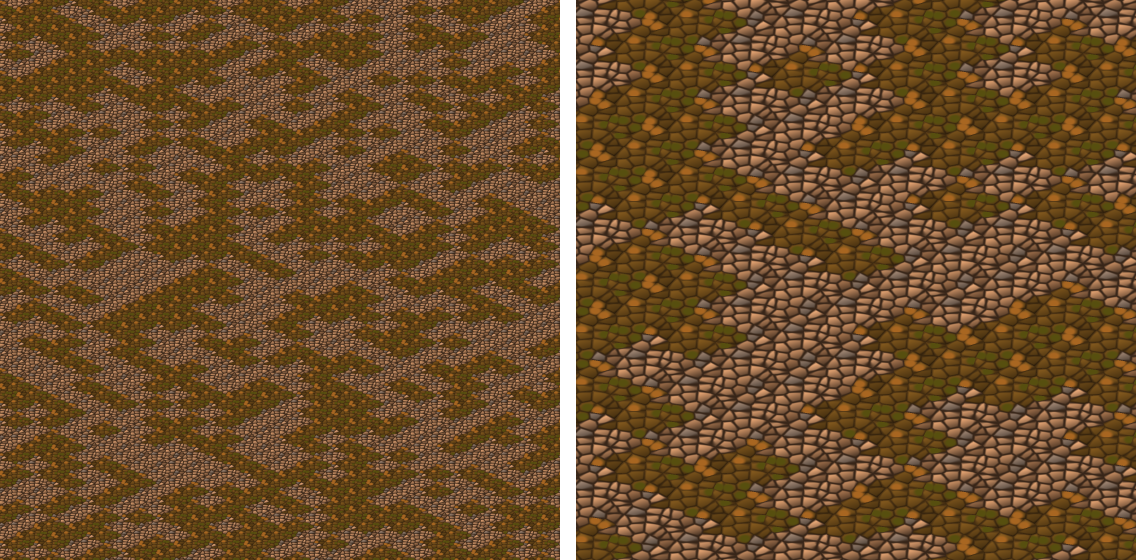
Left: the whole. Right: its middle third, enlarged.
This pattern is drawn by a Shadertoy shader. Its source:

```glsl
// Isometric ground of random diamond tiles: speckled mossy soil and pale pebbles.

const vec2 TILES = vec2(16.0, 32.0);   // diamonds across and down the canvas
const vec2 GRAINS = vec2(8.0, 6.0);    // grains per diamond, both even
const float SOIL_SHARE = 0.52;         // fraction of tiles that are soil
const float JITTER = 0.95;             // scatter of grain centres
const float FRAY = 0.22;               // raggedness of tile edges, in tiles
const int SAMPLES = 3;                 // antialiasing samples per axis

const vec3 SOIL = vec3(0.420, 0.285, 0.095);
const vec3 SOIL_DARK = vec3(0.255, 0.170, 0.065);
const vec3 MOSS = vec3(0.340, 0.310, 0.060);
const vec3 RUST = vec3(0.660, 0.400, 0.130);
const vec3 STONE_DARK = vec3(0.480, 0.335, 0.225);
const vec3 STONE_LIGHT = vec3(0.760, 0.550, 0.390);
const vec3 STONE_GREY = vec3(0.460, 0.385, 0.330);
const vec3 CREVICE = vec3(0.215, 0.145, 0.095);
const vec2 LIGHT = vec2(-0.4, 0.9);    // direction towards the light

float hash(vec2 p) {
    vec3 q = fract(vec3(p.xyx + 71.0) * vec3(0.1031, 0.1030, 0.0973));
    q += dot(q, q.yzx + 33.33);
    return fract((q.x + q.y) * q.z);
}

// Wraps a grain index so that every diamond holds the same grains
vec2 wrapGrain(vec2 id) {
    vec2 halfTile = GRAINS * 0.5;
    float band = floor(id.y / halfTile.y);
    id -= band * halfTile;
    return vec2(mod(id.x, GRAINS.x), id.y);
}

// Terrain of the diamond that contains a point, in tile units
bool isSoil(vec2 p) {
    vec2 diamond = floor(vec2(p.x + p.y, p.x - p.y));
    return hash(diamond) < SOIL_SHARE;
}

vec3 soilColor(float pick, float nearest, float lit, float rim) {
    vec3 base = mix(SOIL_DARK, SOIL, smoothstep(0.0, 0.32, rim));
    base *= (1.0 + 0.35 * lit) * mix(0.82, 1.14, fract(pick * 7.0));
    float speck = smoothstep(0.62, 0.25, nearest);
    if (pick < 0.19) return mix(base, RUST, speck);
    if (pick < 0.46) return mix(base, MOSS, speck);
    return base;
}

vec3 stoneColor(float pick, float lit, float rim) {
    vec3 stone = mix(STONE_DARK, STONE_LIGHT, fract(pick * 7.0));
    if (pick < 0.12) stone = STONE_GREY;
    stone *= 1.0 + 0.65 * lit;
    return mix(CREVICE, stone, smoothstep(0.02, 0.35, rim));
}

vec3 ground(vec2 p) {
    // Cellular noise: nearest grain and distance to the runner-up
    vec2 g = p * GRAINS;
    vec2 cell = floor(g);
    vec2 centre = g, grain = cell;
    float nearest = 9.0, second = 9.0;
    for (int y = -1; y <= 1; y++) {
        for (int x = -1; x <= 1; x++) {
            vec2 id = cell + vec2(x, y);
            vec2 key = wrapGrain(id);
            vec2 offset = vec2(hash(key + 11.0), hash(key + 47.0)) - 0.5;
            vec2 c = id + 0.5 + JITTER * offset;
            float d = distance(g, c);
            if (d < nearest) {
                second = nearest;
                nearest = d;
                centre = c;
                grain = key;
            } else {
                second = min(second, d);
            }
        }
    }

    // Whole grains take the terrain near their centre, fraying tile edges
    vec2 fray = FRAY * (vec2(hash(grain + 129.0), hash(grain + 163.0)) - 0.5);
    float pick = hash(grain + 83.0);
    float lit = dot(g - centre, LIGHT);
    float rim = second - nearest;
    return isSoil(centre / GRAINS + fray) ? soilColor(pick, nearest, lit, rim)
                                          : stoneColor(pick, lit, rim);
}

void mainImage(out vec4 fragColor, in vec2 fragCoord) {
    vec3 color = vec3(0.0);
    for (int j = 0; j < SAMPLES; j++) {
        for (int i = 0; i < SAMPLES; i++) {
            vec2 shift = (vec2(i, j) + 0.5) / float(SAMPLES) - 0.5;
            color += ground((fragCoord + shift) / iResolution.xy * TILES);
        }
    }
    fragColor = vec4(color / float(SAMPLES * SAMPLES), 1.0);
}
```
